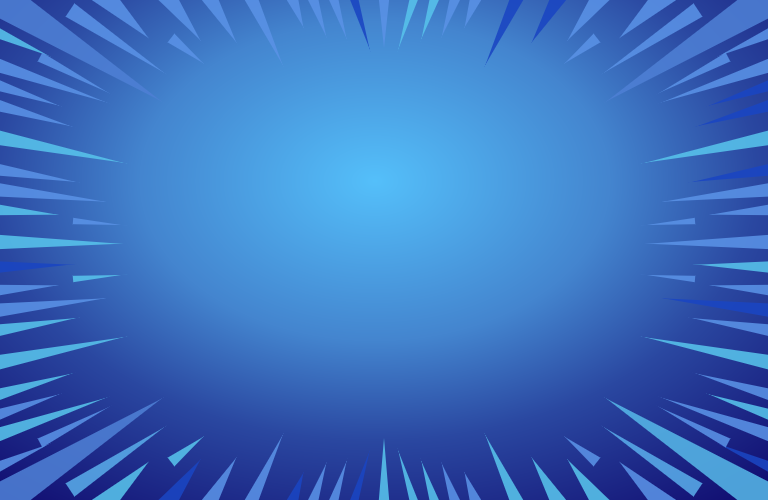
A Shadertoy shader for this background:

```glsl
// Blue radial glow framed by sharp burst spikes pointing in from every edge.

#define UNITS 500.0                  // design units per canvas height
#define GLOW_CENTER vec2(-9.0, 69.0)
#define GLOW_SQUASH vec2(0.68, 1.0)
#define SIDE_STEP 26.0               // spacing of spikes on left and right
#define TOP_STEP 20.5                // spacing of spikes on top and bottom
#define SPIKE_OPACITY 0.88
#define CYAN_SHARE 0.30
#define DEEP_SHARE 0.14

const vec3 GLOW = vec3(0.33, 0.75, 0.98);
const vec3 AZURE = vec3(0.265, 0.52, 0.81);
const vec3 COBALT = vec3(0.165, 0.28, 0.63);
const vec3 NAVY = vec3(0.07, 0.06, 0.45);
const vec3 SKY_SPIKE = vec3(0.35, 0.57, 0.90);
const vec3 CYAN_SPIKE = vec3(0.34, 0.76, 0.92);
const vec3 DEEP_SPIKE = vec3(0.10, 0.27, 0.76);

// Rhythm of spike lengths, from the middle of an edge to its corner
const float SIDE_REACH[9] = float[9](120., 57., 104., 75., 122., 70., 58., 104., 48.);
const float TOP_REACH[13] = float[13](48., 38., 36., 27., 0., 64., 0., 42., 0., 40., 0., 0., 38.);

float hash(float n) {
    return fract(sin(n * 12.9898 + 4.1) * 43758.55);
}

vec3 background(vec2 p) {
    float r = length((p - GLOW_CENTER) * GLOW_SQUASH);
    vec3 color = mix(GLOW, AZURE, clamp(r / 160.0, 0.0, 1.0));
    color = mix(color, COBALT, clamp((r - 160.0) / 100.0, 0.0, 1.0));
    return mix(color, NAVY, clamp((r - 260.0) / 140.0, 0.0, 1.0));
}

vec3 spikeColor(float seed, float rightSide) {
    float pick = hash(seed);
    if (pick < DEEP_SHARE) return DEEP_SPIKE;
    return pick > 1.0 - CYAN_SHARE - 0.15 * rightSide ? CYAN_SPIKE : SKY_SPIKE;
}

// Smooth triangle widening from tip to tail
float spike(vec2 p, vec2 tip, vec2 tail, float halfWidth) {
    float pixel = UNITS / iResolution.y;
    float len = length(tail - tip);
    vec2 axis = (tail - tip) / len;
    vec2 d = p - tip;
    float along = dot(d, axis);
    float across = abs(d.x * axis.y - d.y * axis.x);
    float inside = min(halfWidth * along / len - across, len - along);
    return clamp(inside / pixel + 0.5, 0.0, 1.0);
}

void paint(inout vec3 color, float cover, vec3 tint) {
    color = mix(color, tint, cover * SPIKE_OPACITY);
}

void mainImage(out vec4 fragColor, in vec2 fragCoord) {
    vec2 p = (fragCoord - 0.5 * iResolution.xy) * UNITS / iResolution.y;
    vec2 edge = 0.5 * UNITS * vec2(iResolution.x / iResolution.y, 1.0);
    vec2 q = abs(p);
    float right = step(0.0, p.x);
    float upper = step(0.0, p.y);
    float quadrant = 19.0 * right + 41.0 * upper;
    vec3 color = background(p);

    // Left and right spikes
    for (int i = 0; i < 9; i++) {
        float n = float(i);
        float reach = SIDE_REACH[i];
        float base = 8.0 + SIDE_STEP * n + 6.0 * sin(n * 1.5708);
        if (i == 0 && upper < 0.5) {
            reach = 70.0;
            base = 17.0;
        }
        vec2 tail = vec2(edge.x, base);
        vec2 tip = vec2(edge.x - reach, base / (1.0 + 0.0023 * reach));
        float halfWidth = 3.5 + 0.03 * reach;
        float cover = spike(q, tip, mix(tip, tail, 1.25), halfWidth * 1.25);
        bool bright = i == 4 && right + upper > 0.5;
        paint(color, cover, bright ? CYAN_SPIKE : spikeColor(n + quadrant, right));
    }

    // Top and bottom spikes, leaning more toward the corners
    for (int i = 0; i < 13; i++) {
        float reach = TOP_REACH[i];
        if (reach < 1.0) continue;
        float n = float(i + 1);
        float base = 9.0 + TOP_STEP * n;
        float lean = 0.3 + 0.3 * pow(base / 174.0, 2.0);
        vec2 tail = vec2(base, edge.y);
        vec2 tip = tail - reach * vec2(lean, 1.0);
        float halfWidth = 4.0 + 0.5 * n;
        float cover = spike(q, tip, mix(tip, tail, 1.5), halfWidth * 1.35);
        paint(color, cover, spikeColor(n + 70.0 + quadrant, right));
    }
    float middleReach = mix(62.0, 48.0, upper);
    paint(color, spike(q, vec2(0.0, edge.y - middleReach), vec2(0.0, edge.y + 4.0), 5.5),
          mix(CYAN_SPIKE, SKY_SPIKE, upper));

    // Broad corner rays and loose shards
    vec3 rayTint = mix(SKY_SPIKE, COBALT, 0.25);
    rayTint = mix(rayTint, CYAN_SPIKE, right * (1.0 - upper) * 0.8);
    paint(color, spike(q, edge - vec2(161, 101), edge + vec2(20, 14), 20.0), rayTint);
    paint(color, spike(q, edge - vec2(163, 72), edge - vec2(70, 10), 8.0),
          mix(SKY_SPIKE, CYAN_SPIKE, (1.0 - upper) * 0.5));
    paint(color, spike(q, edge - vec2(107, 92), edge - vec2(40, 57), 5.0), SKY_SPIKE);
    paint(color, spike(q, edge - vec2(203, 63), edge - vec2(171, 38), 5.5),
          mix(SKY_SPIKE, CYAN_SPIKE, (1.0 - upper) * (1.0 - right)));
    paint(color, spike(q, edge - vec2(121, 225), edge - vec2(73, 221), 3.2),
          mix(SKY_SPIKE, CYAN_SPIKE, (1.0 - upper) * (1.0 - right)));

    fragColor = vec4(color, 1.0);
}
```
